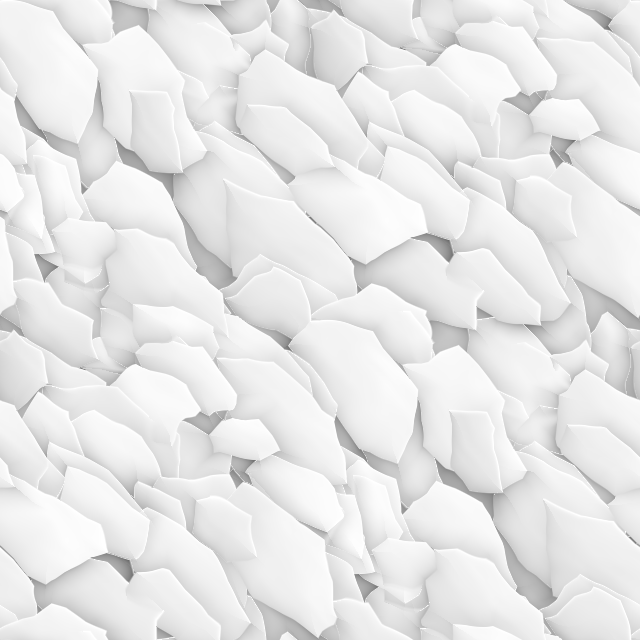
Reproduce this texture procedurally as a Shadertoy shader.

```glsl
const float TAU = 6.2831853;
const int SIDES = 6;
const float SHADOW_REACH = 0.042;
const float RIM_WIDTH = 0.0022;

struct Slab {
    float dist;    // signed distance to the outline, in canvas units
    float height;  // height of the tilted top face
    float tone;    // brightness of the top face
    float facing;  // +1 where the nearest edge faces the light
};

float hash(vec2 p, float seed) {
    return fract(sin(dot(p, vec2(127.1, 311.7)) + seed * 74.7) * 43758.5453);
}

// Linear value noise that wraps after a whole number of cells
float facetNoise(vec2 uv, vec2 period, float seed) {
    vec2 p = uv * period;
    vec2 i = floor(p);
    vec2 f = p - i;
    vec2 a = mod(i, period);
    vec2 b = mod(i + 1.0, period);
    float low = mix(hash(a, seed), hash(vec2(b.x, a.y), seed), f.x);
    float high = mix(hash(vec2(a.x, b.y), seed), hash(b, seed), f.x);
    return mix(low, high, f.y) - 0.5;
}

vec2 facetWarp(vec2 uv, vec2 period, float seed) {
    return vec2(facetNoise(uv, period, seed), facetNoise(uv, period, seed + 1.0));
}

// Bends the slabs gently, then chips their outlines
vec2 fracture(vec2 uv) {
    vec2 bent = uv + 0.025 * sin(TAU * (uv.yx * vec2(2.0, 1.0) + vec2(0.1, 0.6)));
    bent += vec2(0.065, 0.04) * facetWarp(uv, vec2(7.0, 11.0), 3.0);
    return bent + vec2(0.022, 0.014) * facetWarp(uv, vec2(19.0, 29.0), 6.0);
}

// One irregular convex slab, scattered inside its wrapped grid cell
Slab makeSlab(vec2 uv, vec2 cell, vec2 grid, float seed, float share) {
    vec2 id = mod(cell, grid);
    vec2 jitter = 0.6 * vec2(hash(id, seed), hash(id, seed + 1.0)) + 0.2;
    vec2 local = uv * grid - cell - jitter;
    float turn = hash(id, seed + 2.0);
    float dist = -1.0;
    float facing = 0.0;
    for (int k = 0; k < SIDES; k++) {
        float side = float(k);
        float angle = TAU * (side + turn + 0.4 * hash(id, seed + 10.0 + side)) / float(SIDES);
        vec2 normal = vec2(cos(angle), sin(angle));
        float radius = mix(0.48, 0.78, hash(id, seed + 20.0 + side));
        vec2 slope = normal * grid * sqrt(2.0);
        float edge = (dot(local, normal) - radius) / length(slope);
        if (edge > dist) {
            dist = edge;
            facing = normalize(slope).y;
        }
    }
    float lean = hash(id, seed + 3.0) - 0.5;
    float height = hash(id, seed + 4.0) + 0.38 * local.y + 0.4 * lean * local.x;
    float tone = 0.935 + 0.075 * (hash(id, seed + 5.0) - 0.5);
    tone += 0.055 * local.y + 0.07 * lean * local.x;
    tone = min(tone, 0.98);

    // Bright rim on lit edges, soft darkening on the far ones
    float nearEdge = min(dist, 0.0);
    tone += (1.0 - tone) * exp(nearEdge / RIM_WIDTH) * smoothstep(-0.2, 0.6, facing);
    tone -= 0.06 * exp(nearEdge / 0.012) * smoothstep(0.0, -0.8, facing);
    if (hash(id, seed + 6.0) > share) dist += 1.0;
    return Slab(dist, height, tone, facing);
}

// Layer 0 holds the large slabs, layer 1 the small shards
Slab layerSlab(vec2 uv, int index) {
    int layer = index / 9;
    int k = index % 9;
    vec2 grid = layer == 0 ? vec2(4.0, 7.0) : vec2(7.0, 11.0);
    float share = layer == 0 ? 1.0 : 0.55;
    vec2 cell = floor(uv * grid) + vec2(float(k % 3), float(k / 3)) - 1.0;
    return makeSlab(uv, cell, grid, 40.0 * float(layer) + 1.0, share);
}

void mainImage(out vec4 fragColor, in vec2 fragCoord) {
    // Diagonal axes: x runs down to the right, y up to the right
    vec2 p = fragCoord / iResolution.xy;
    vec2 flatUv = vec2(p.x - p.y, p.x + p.y);
    vec2 uv = fracture(flatUv);
    float blur = 1.5 / iResolution.y;

    // Find the highest slab
    Slab top = Slab(0.0, -1.0, 0.86, 0.0);
    for (int i = 0; i < 18; i++) {
        Slab s = layerSlab(uv, i);
        if (s.dist < 0.0 && s.height > top.height) top = s;
    }

    // Gather shadows of higher slabs and blend the borders
    float light = 1.0;
    float cover = 0.0;
    float coverTone = 0.0;
    float patchy = 0.75 + 0.9 * facetNoise(flatUv, vec2(9.0, 13.0), 9.0);
    for (int i = 0; i < 18; i++) {
        Slab s = layerSlab(uv, i);
        float above = s.height - top.height;
        float fall = clamp(1.0 - s.dist / SHADOW_REACH, 0.0, 1.0);
        float depth = mix(0.24, 0.12, smoothstep(-0.6, 0.6, s.facing));
        float contact = 0.13 * patchy * pow(fall, 9.0) * smoothstep(0.3, -0.5, s.facing);
        float shade = depth * patchy * fall * fall + contact;
        if (s.dist > 0.0) light *= 1.0 - shade * smoothstep(0.0, 0.3, above);
        float border = s.dist > 0.0 ? step(0.0, above) * smoothstep(blur, 0.0, s.dist)
                                    : 0.5 * smoothstep(-0.02, 0.0, above);
        if (above != 0.0 && border > cover) {
            cover = border;
            coverTone = s.tone;
        }
    }

    // Faint facets and streaks on the stone
    float grain = 0.035 * facetNoise(uv, vec2(9.0, 14.0), 12.0)
                + 0.018 * facetNoise(uv, vec2(16.0, 60.0), 14.0);
    float tone = mix(top.tone * light, coverTone, cover) + grain;
    fragColor = vec4(vec3(clamp(tone, 0.0, 1.0)), 1.0);
}
```
